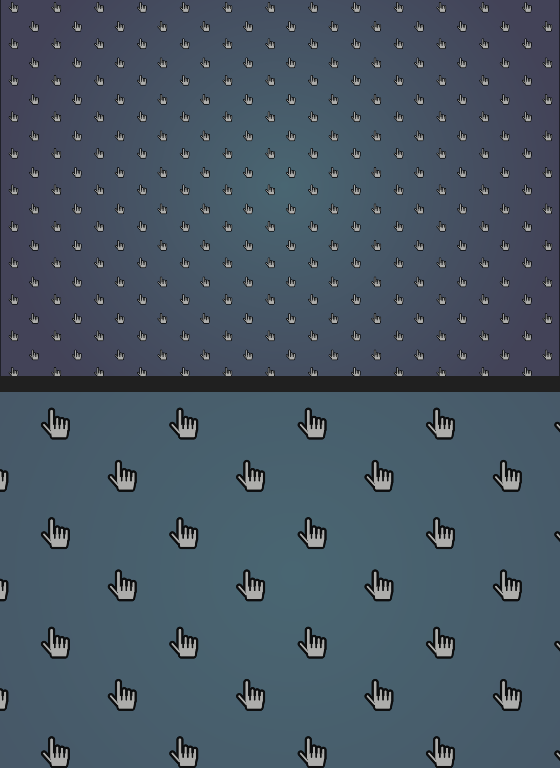
Top, the full canvas; bottom, a detail of the centre.
A Shadertoy shader for this pattern:

```glsl
#define PERIOD vec2(0.0764, 0.0652)   // repeat size, in canvas widths
#define FIRST vec2(0.0241, 0.0130)    // first hand, from the top left
#define STAGGER vec2(0.0366, 0.0341)  // shift of the second set of rows
#define HAND_SCALE 1152.0             // hand units per canvas width
#define OUTLINE 1.6                   // in hand units
#define GLOW_CENTER vec2(0.508, 0.506)
#define GLOW_RADIUS 0.5
#define EDGE_LINE 0.0013
#define GLOW_COLOR vec3(0.288, 0.400, 0.447)
#define DUSK_COLOR vec3(0.262, 0.264, 0.346)
#define INK_COLOR vec3(0.05, 0.055, 0.06)
#define SKIN_COLOR vec3(0.68, 0.68, 0.67)

float capsule(vec2 p, vec2 a, vec2 b, float radius) {
    vec2 ab = b - a;
    float t = clamp(dot(p - a, ab) / dot(ab, ab), 0.0, 1.0);
    return length(p - a - ab * t) - radius;
}

float roundBox(vec2 p, vec2 halfSize, float radius) {
    vec2 q = abs(p) - halfSize + radius;
    return length(max(q, 0.0)) + min(max(q.x, q.y), 0.0) - radius;
}

// x: distance to the silhouette, y: distance to the gaps between fingers
vec2 handDistance(vec2 p) {
    // Palm, tapered toward the wrist
    vec2 palm = p - vec2(2.5, -5.0);
    palm.x *= 1.0 - 0.03 * min(palm.y, 0.0);
    float shape = roundBox(palm, vec2(7.2, 5.9), 2.2);

    // Thumb and raised index finger
    shape = min(shape, capsule(p, vec2(-7.8, -0.8), vec2(-3.0, -6.2), 2.2));
    shape = min(shape, capsule(p, vec2(-2.6, 8.6), vec2(-2.6, -4.0), 2.5));

    // Three folded fingers, each lower than the last
    float gaps = 1e3;
    for (int i = 0; i < 3; i++) {
        float n = float(i);
        vec2 tip = vec2(1.3 + 3.2 * n, 3.2 - 0.8 * n);
        shape = min(shape, capsule(p, tip, vec2(tip.x, -4.0), 2.3));
        float gapX = tip.x - 1.7;
        gaps = min(gaps, capsule(p, vec2(gapX, tip.y), vec2(gapX, -3.2), 0.55));
    }
    return vec2(shape, gaps);
}

float coverage(float d, float pixel) {
    return 1.0 - smoothstep(-0.5 * pixel, 0.5 * pixel, d);
}

// Offset from the nearest hand of one lattice, in hand units with y up
vec2 latticeOffset(vec2 p, vec2 origin) {
    vec2 cell = (fract((p - origin) / PERIOD + 0.5) - 0.5) * PERIOD;
    return vec2(cell.x, -cell.y) * HAND_SCALE;
}

void mainImage(out vec4 fragColor, in vec2 fragCoord) {
    float pixel = 1.0 / iResolution.x;
    vec2 uv = fragCoord / iResolution.xy;
    vec2 p = vec2(fragCoord.x, iResolution.y - fragCoord.y) * pixel;

    // Radial glow
    vec2 fromGlow = (uv - GLOW_CENTER) * vec2(1.0, iResolution.y * pixel);
    float dusk = clamp(length(fromGlow) / GLOW_RADIUS, 0.0, 1.0);
    vec3 color = mix(GLOW_COLOR, DUSK_COLOR, dusk);

    // Two staggered lattices of hands
    float handPixel = HAND_SCALE * pixel;
    for (int i = 0; i < 2; i++) {
        vec2 q = latticeOffset(p, FIRST + float(i) * STAGGER);
        vec2 hand = handDistance(q);
        float skin = max(hand.x + OUTLINE, -hand.y);
        color = mix(color, INK_COLOR, coverage(hand.x, handPixel));
        color = mix(color, SKIN_COLOR, coverage(skin, handPixel));
    }

    // Thin dark lines along both sides
    float side = min(uv.x, 1.0 - uv.x);
    color = mix(color, INK_COLOR, 0.8 * coverage(side - EDGE_LINE, pixel));

    fragColor = vec4(color, 1.0);
}
```
